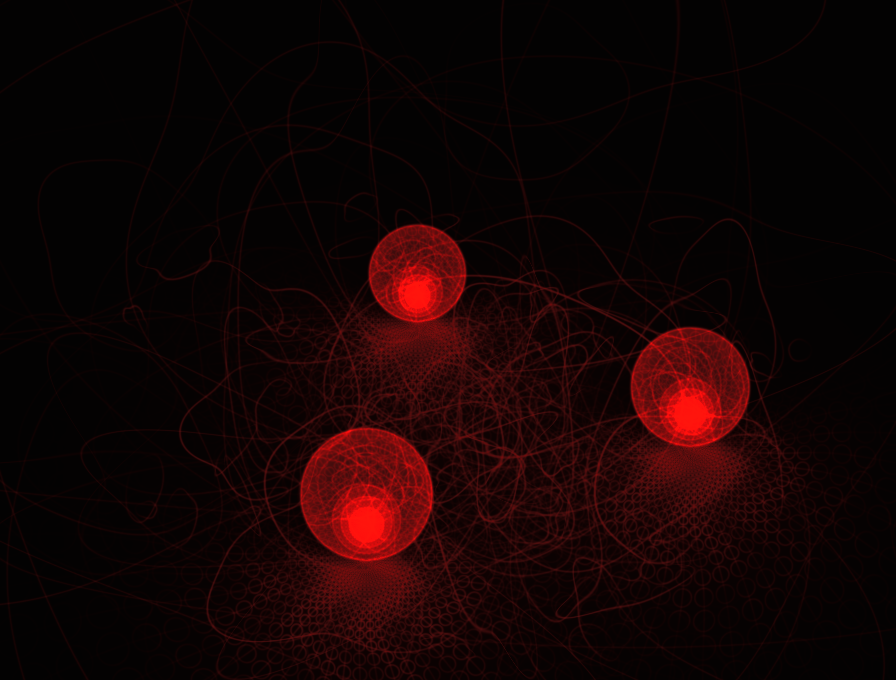
Reproduce this background procedurally as a Shadertoy shader.

```glsl
// Three glowing red lace orbs with radiating fans, in a web of fine looping filaments on black.

const float TAU = 6.2831853;
const float LINE_WIDTH = 0.0016;

vec4 hash4(float n) {
    return fract(sin(n * vec4(12.9898, 78.233, 39.346, 11.135) + 1.7) * 43758.5453);
}

float stroke(float d, float width) {
    return exp(-d * d / (width * width));
}

float disc(vec2 p, float radius) {
    return 1.0 - smoothstep(-0.0015, 0.0015, length(p) - radius);
}

// Outline of a wavy, tilted ellipse that fades along its length
float filament(vec2 p, vec2 radii, float tilt, float wobble, float phase) {
    float c = cos(tilt), s = sin(tilt);
    vec2 q = mat2(c, -s, s, c) * p / radii;
    float len = max(length(q), 0.001);
    float angle = atan(q.y, q.x);
    float wave = wobble * (sin(3.0 * angle + phase) + 0.5 * sin(5.0 * angle - phase));
    float slope = length(q / radii) / len;
    float fade = 0.55 + 0.45 * sin(angle + phase);
    return fade * stroke((len - 1.0 - wave) / slope, LINE_WIDTH);
}

// Scattered filaments, densest around the middle of their spread
float web(vec2 p, vec2 middle, vec2 spread, vec2 sizeRange, int count, float seed) {
    float sum = 0.0;
    for (int i = 0; i < count; i++) {
        vec4 a = hash4(float(i) + seed);
        vec4 b = hash4(float(i) + seed + 213.0);
        vec2 center = middle + (a.xy + b.xy - 1.0) * spread;
        vec2 radii = mix(vec2(sizeRange.x), vec2(sizeRange.y), a.zw * a.zw);
        sum += (0.4 + 0.6 * b.w) * filament(p - center, radii, b.z * TAU, 0.16 * b.w, a.x * TAU);
    }
    return sum;
}

// Log-polar net of spokes and small rings
float lace(vec2 p, float spokes) {
    float r = max(length(p), 0.004);
    float cellSize = TAU / spokes;
    vec2 grid = vec2(atan(p.y, p.x), log(r)) / cellSize;
    grid += 0.15 * sin(grid.yx * 0.7 * vec2(1.0, 0.0));
    vec2 cell = fract(grid) - 0.5;
    float width = min(LINE_WIDTH / (r * cellSize), 0.3);
    float rings = stroke(length(cell) - 0.42, width);
    float rays = stroke(cell.x, width);
    return rings * 0.65 + rays * 0.45;
}

// Fan spreading beneath the foot of an orb
float fan(vec2 p, float radius) {
    float r = length(p);
    float downward = smoothstep(0.65, -0.5, p.y / max(r, 0.001));
    float patches = 0.75 + 0.25 * sin(p.x * 61.0 + 2.0 * sin(p.y * 47.0));
    float reach = exp(-r / (radius * 1.25));
    return downward * reach * (lace(p, 44.0) * patches * 1.05 + 0.12);
}

// Translucent sphere with a woven surface and nested bright shells
float orb(vec2 p, float radius, float seed) {
    float body = disc(p, radius);
    float weave = 0.0;
    for (int i = 0; i < 16; i++) {
        vec4 h = hash4(float(i) + seed);
        vec2 center = radius * 0.75 * h.x * vec2(cos(h.y * TAU), sin(h.y * TAU));
        vec2 radii = radius * (0.2 + 0.65 * h.zw);
        weave += filament(p - center, radii, h.y * TAU, 0.05, h.x * TAU);
    }
    vec2 q = p / radius;
    float edge = smoothstep(0.55, 1.0, length(q));
    float v = body * (0.2 + 0.13 * edge + 0.17 * min(weave, 1.8));
    v += body * 0.16 * lace(p + vec2(0.0, 0.46 * radius), 36.0);
    v += 0.28 * stroke(length(p) - radius, LINE_WIDTH * 1.3);

    // Shells sink towards the foot as they shrink
    for (int i = 0; i < 3; i++) {
        float k = float(i);
        float size = radius * (0.52 - 0.13 * k);
        vec2 shell = p + vec2(0.0, radius * (0.38 + 0.04 * k));
        v += 0.17 * disc(shell, size) + 0.14 * stroke(length(shell) - size, LINE_WIDTH);
    }
    vec2 core = p + vec2(0.0, 0.47 * radius);
    return v + 0.35 * exp(-dot(core, core) / (0.05 * radius * radius));
}

void mainImage(out vec4 fragColor, in vec2 fragCoord) {
    vec2 p = fragCoord / iResolution.y;
    p.x *= 1.32 * iResolution.y / iResolution.x;

    // Wide faint arcs, then tighter loops and curls
    float lines = 0.12 * web(p, vec2(0.66, 0.52), vec2(0.85, 0.6), vec2(0.12, 0.8), 40, 3.0);
    lines += 0.27 * web(p, vec2(0.72, 0.37), vec2(0.46, 0.27), vec2(0.03, 0.22), 64, 71.0);
    lines += 0.20 * web(p, vec2(0.68, 0.36), vec2(0.55, 0.36), vec2(0.012, 0.06), 80, 151.0);

    // Long sweeping loops linking the orbs
    lines += 0.35 * filament(p - vec2(0.74, 0.415), vec2(0.26, 0.175), -0.15, 0.03, 0.8);
    lines += 0.38 * filament(p - vec2(0.97, 0.29), vec2(0.09, 0.115), -0.2, 0.04, 4.6);
    lines += 0.30 * filament(p - vec2(0.51, 0.28), vec2(0.115, 0.12), 0.2, 0.04, 5.2);

    // Orbs as center and radius, each with its fan
    vec3 orbs[3] = vec3[3](vec3(0.615, 0.598, 0.071), vec3(1.017, 0.431, 0.087), vec3(0.540, 0.273, 0.097));
    float light = 0.0;
    for (int i = 0; i < 3; i++) {
        vec2 q = p - orbs[i].xy;
        float radius = orbs[i].z;
        lines += fan(q + vec2(0.0, radius), radius);
        light += orb(q, radius, 300.0 + 40.0 * float(i));
    }

    // Compress crossings, then tint from black to hot red
    vec2 haze = (p - vec2(0.70, 0.38)) / vec2(0.42, 0.27);
    light += 0.6 * (1.0 - exp(-lines / 0.6)) + 0.025 * exp(-dot(haze, haze));
    float red = min(0.01 + light, 1.0);
    float warm = 0.006 + 0.045 * smoothstep(0.0, 0.3, light);
    vec3 color = vec3(red, warm + 0.03 * smoothstep(0.8, 1.3, light), warm);
    fragColor = vec4(color, 1.0);
}
```
